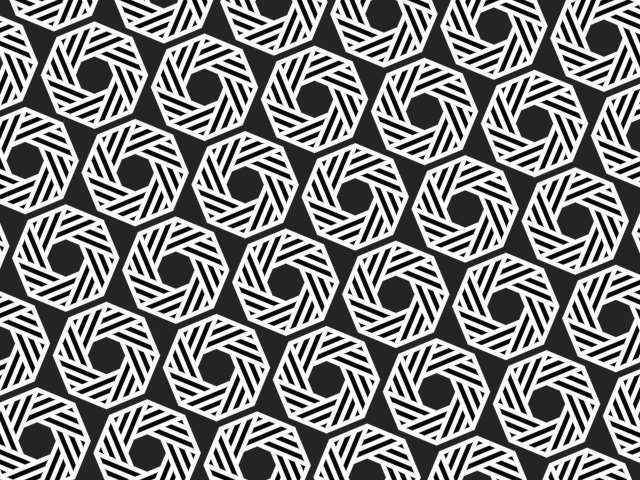
This pattern is drawn by a Shadertoy shader. Its source:

```glsl
const vec3 GROUND = vec3(0.14);
const vec3 BAR = vec3(0.03);
const vec3 LINE = vec3(0.98);

const float APOTHEM = 0.0986;   // centre of the outer outline
const float LINE_WIDTH = 0.0098;
const int SIDES = 8;

mat2 rotation(float angle) {
    float c = cos(angle), s = sin(angle);
    return mat2(c, s, -s, c);
}

// Offset from p to the closest point of the lattice spanned by a and b
vec2 latticeOffset(vec2 p, vec2 a, vec2 b) {
    mat2 basis = mat2(a, b);
    vec2 corner = floor(inverse(basis) * p);
    vec2 nearest = vec2(1e3);
    for (int i = 0; i < 4; i++) {
        vec2 offset = p - basis * (corner + vec2(i % 2, i / 2));
        if (dot(offset, offset) < dot(nearest, nearest)) nearest = offset;
    }
    return nearest;
}

// Depth inside the dark stripes of one arm, a right triangle ruled in three
float armDepth(vec2 p, float apothem, float hole, float halfLine) {
    float height = p.x - hole;
    float rim = apothem - (p.x + p.y) * sqrt(0.5);
    float nextArm = hole - (p.x - p.y) * sqrt(0.5);
    float spacing = (apothem - hole) / 3.0;
    float ruling = abs(height - spacing * round(height / spacing));
    return min(min(height, ruling), min(rim, nextArm)) - halfLine;
}

// x: depth inside the stripes, y: octagon radius measured along its normals
vec2 pinwheel(vec2 p, float apothem, float hole, float halfLine) {
    float stripes = -1.0, radius = 0.0;
    float stepAngle = radians(360.0) / float(SIDES);
    for (int i = 0; i < SIDES; i++) {
        vec2 q = rotation(-(float(i) + 0.5) * stepAngle) * p;
        stripes = max(stripes, armDepth(q, apothem, hole, halfLine));
        radius = max(radius, q.x);
    }
    return vec2(stripes, radius);
}

float coverage(float depth, float pixel) {
    return smoothstep(-0.8 * pixel, 0.8 * pixel, depth);
}

void mainImage(out vec4 fragColor, in vec2 fragCoord) {
    float pixel = 1.0 / iResolution.y;
    vec2 uv = vec2(fragCoord.x, iResolution.y - fragCoord.y) * pixel;

    // Slanted lattice of medallions
    vec2 p = latticeOffset(uv - vec2(0.5955, 0.588),
                           vec2(0.2292, 0.0252), vec2(0.0847, 0.2031));

    float halfLine = 0.5 * LINE_WIDTH;
    float hole = APOTHEM * tan(radians(22.5));
    vec2 wheel = pinwheel(p, APOTHEM, hole, halfLine);

    // White medallion, dark stripes, then centre and surroundings
    float open = max(hole - halfLine - wheel.y, wheel.y - APOTHEM - halfLine);
    vec3 color = mix(LINE, BAR, coverage(wheel.x, pixel));
    color = mix(color, GROUND, coverage(open, pixel));
    fragColor = vec4(color, 1.0);
}
```
